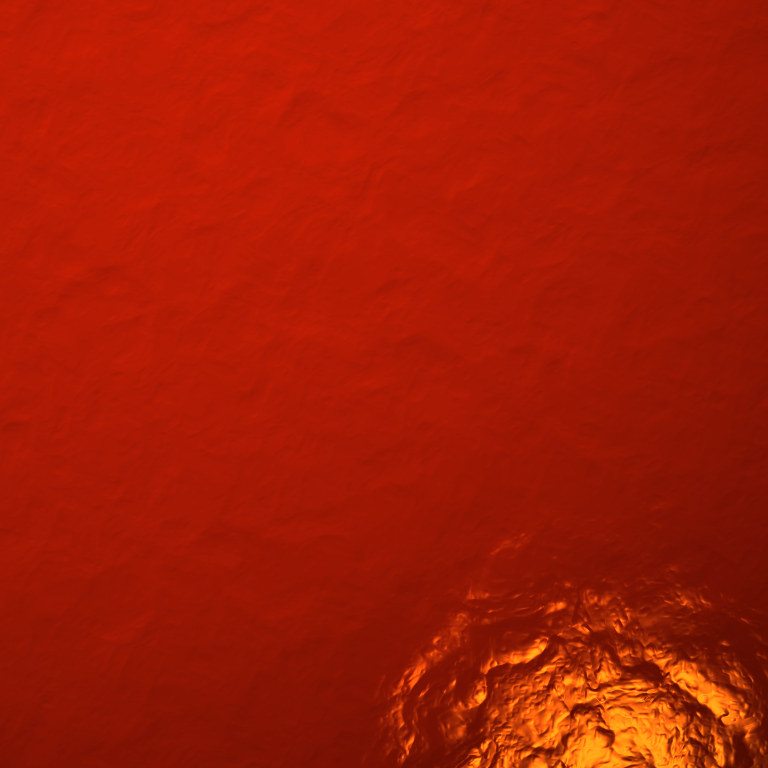
Give the GLSL for this texture, as a Shadertoy shader.

```glsl
#define OCTAVES 5
#define WRINKLE_FREQ 12.0
#define WARP 0.25
#define SLOPE_STEP 0.0012
#define DIFFUSE_BUMP 0.0046
#define GLINT_BUMP 0.0135
#define GLINT_RADIUS 0.13
#define GLINT_GAIN 1.25
#define GLINT_POS vec2(0.79, -0.015)
#define LAMP_POS vec2(0.25, 0.95)
#define FALLOFF 0.30

float hash(vec2 p) {
    return fract(sin(dot(p, vec2(127.1, 311.7))) * 43758.5453);
}

float noise(vec2 p) {
    vec2 cell = floor(p), f = fract(p);
    f = f * f * f * (f * (f * 6.0 - 15.0) + 10.0);
    return mix(mix(hash(cell), hash(cell + vec2(1, 0)), f.x),
               mix(hash(cell + vec2(0, 1)), hash(cell + vec2(1, 1)), f.x), f.y);
}

// Warped folds: soft ridges mixed with plain noise
float foilHeight(vec2 uv) {
    mat2 turn = mat2(0.8, 0.6, -0.6, 0.8);
    vec2 p = turn * uv * WRINKLE_FREQ;
    p += WARP * vec2(noise(p * 1.3 + 4.7), noise(p * 1.3 + 19.1));
    float height = 0.0, amplitude = 0.5;
    for (int i = 0; i < OCTAVES; i++) {
        float n = noise(p) * 2.0 - 1.0;
        float ridge = 1.0 - sqrt(n * n + 0.012);
        height += amplitude * mix(0.5 * n, ridge, 0.5);
        p = turn * p * 1.93 + 7.3;
        amplitude *= 0.47;
    }
    return height;
}

vec2 foilSlope(vec2 uv) {
    vec2 e = vec2(SLOPE_STEP, 0.0);
    return vec2(foilHeight(uv + e.xy) - foilHeight(uv - e.xy),
                foilHeight(uv + e.yx) - foilHeight(uv - e.yx)) / (2.0 * SLOPE_STEP);
}

void mainImage(out vec4 fragColor, in vec2 fragCoord) {
    vec2 uv = fragCoord / iResolution.xy;
    vec2 slope = foilSlope(uv);

    // Broad red light, fading away from the upper left
    vec2 toLamp = LAMP_POS - uv;
    float light = 0.75 - FALLOFF * dot(toLamp, toLamp);
    light += 0.03 * smoothstep(0.5, 0.0, uv.x) * smoothstep(0.6, 0.0, uv.y);
    light *= 1.0 - DIFFUSE_BUMP * dot(slope, normalize(vec2(-0.4, 1.0)));
    vec3 color = light * vec3(1.0, 0.145 + 0.03 * (light - 0.6), 0.022);

    // Warm reflection, broken up by the folds
    vec2 toGlint = uv - GLINT_POS;
    vec2 mirrored = (toGlint + GLINT_BUMP * slope) / GLINT_RADIUS;
    float glint = GLINT_GAIN * exp(-dot(mirrored, mirrored));
    float zone = exp(-dot(toGlint, toGlint) / 0.05);
    color *= 1.0 - 0.15 * zone;
    color += glint * smoothstep(0.0, 0.4, zone) * vec3(0.95, 0.5, 0.07);

    fragColor = vec4(clamp(color, 0.0, 1.0), 1.0);
}
```
